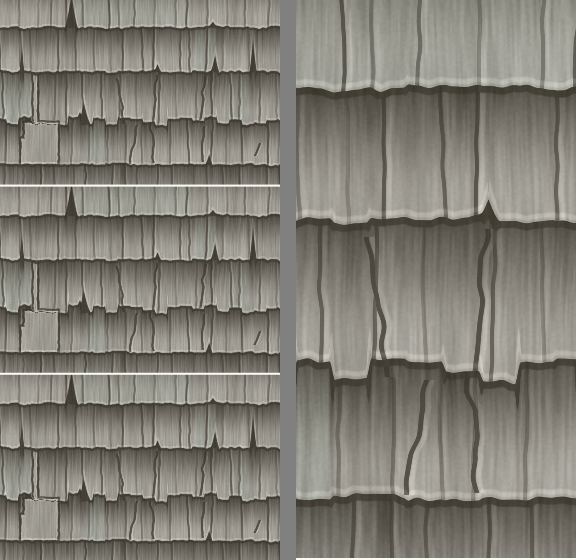
Left, the full canvas; right, a detail of the centre.
A Shadertoy shader for this texture:

```glsl
const vec2 GRID = vec2(384.0, 768.0);   // design units across the canvas
const float PERIOD = 258.0;             // height of one repeat
const float FIRST_RULE = 254.5;         // first white rule, from the top
const float RULE_HALF = 1.4;
const float SHINGLE_WIDTH = 24.0;
const float SEAM_HALF = 0.7;
const float SHADOW_DEPTH = 3.0;
const vec3 DARK_WOOD = vec3(0.31, 0.29, 0.25);
const vec3 LIGHT_WOOD = vec3(0.71, 0.70, 0.67);
const vec3 GAP_COLOR = vec3(0.26, 0.24, 0.20);
const vec3 PALE_WOOD = vec3(0.64, 0.67, 0.63);
const vec3 RULE_COLOR = vec3(0.98, 0.98, 0.96);

// Course edges, measured down from a rule
const float EDGE[6] = float[6](-28.5, 41.5, 102.5, 170.5, 229.5, 299.5);
// Broken notches: x, edge index, height, half width
const vec4 NOTCH[8] = vec4[8](
    vec4(98, 1, 42, 9), vec4(30, 2, 27, 3), vec4(295, 2, 19, 6), vec4(347, 2, 38, 5),
    vec4(216, 2, 9, 5), vec4(115, 3, 28, 9), vec4(287, 4, 13, 5), vec4(292, 1, 7, 8));
// Cracks: x, top, bottom, sideways drift
const vec4 CRACK[7] = vec4[7](
    vec4(162, 110, 174, 7), vec4(281, 108, 168, -7), vec4(215, 106, 172, -6),
    vec4(188, 175, 228, -10), vec4(207, 174, 227, 4), vec4(281, 176, 225, -4),
    vec4(357, 200, 218, -6));
// Weathered patches: course, left, right, strength
const vec4 PATCH[6] = vec4[6](
    vec4(1, 105, 262, 0.35), vec4(2, 268, 296, 0.5), vec4(3, 0, 45, 0.55),
    vec4(3, 314, 340, 0.4), vec4(4, 118, 143, 0.5), vec4(5, 105, 165, 0.3));

float hash(vec2 p) {
    vec3 q = fract(vec3(p.xyx) * 0.1031);
    q += dot(q, q.yzx + 33.33);
    return fract((q.x + q.y) * q.z);
}

float noise(vec2 p) {
    vec2 i = floor(p), f = fract(p);
    f = f * f * (3.0 - 2.0 * f);
    return mix(mix(hash(i), hash(i + vec2(1, 0)), f.x),
               mix(hash(i + vec2(0, 1)), hash(i + 1.0), f.x), f.y);
}

float notchHeight(float x, int k) {
    float h = 0.0;
    for (int i = 0; i < 8; i++) {
        vec4 n = NOTCH[i];
        float rise = pow(max(0.0, 1.0 - abs(x - n.x) / n.w), 1.5);
        if (int(n.y) == k) h = max(h, n.z * rise);
    }
    return h;
}

// Ragged lower edge of a course, with abrupt steps between shingles
float plainLip(float x, int k) {
    float row = float(k) * 17.0, s = x / 17.0, i = floor(s);
    float steps = mix(hash(vec2(i, row)), hash(vec2(i + 1.0, row)),
                      smoothstep(0.42, 0.58, fract(s)));
    return EDGE[k] + (k == 3 ? 12.0 : 3.0) * (steps - 0.5)
         + 2.6 * (noise(vec2(x * 0.18, row)) - 0.5);
}

float lip(float x, int k) { return plainLip(x, k) - notchHeight(x, k); }

float lipDistance(vec2 p, int k) {
    float slope = lip(p.x + 0.5, k) - lip(p.x - 0.5, k);
    return (p.y - lip(p.x, k)) / sqrt(1.0 + slope * slope);
}

float box(vec2 p, vec2 center, vec2 halfSize) {
    vec2 d = abs(p - center) - halfSize;
    return length(max(d, 0.0)) + min(max(d.x, d.y), 0.0);
}

float woodGrain(vec2 p, float seed) {
    float bend = 3.0 * noise(p * vec2(0.03, 0.02) + seed);
    float x = p.x + bend;
    return 0.5 * noise(vec2(x * 0.55, p.y * 0.025 + seed))
         + 0.35 * noise(vec2(x * 0.95, p.y * 0.07 + seed + 40.0))
         + 0.15 * noise(p * 0.9 + seed) - 0.5;
}

void mainImage(out vec4 fragColor, in vec2 fragCoord) {
    vec2 uv = fragCoord / iResolution.xy;
    vec2 p = vec2(uv.x, 1.0 - uv.y) * GRID;
    p.y = mod(p.y - FIRST_RULE, PERIOD);
    float px = GRID.y / iResolution.y;

    // Upper courses overlap lower ones
    int k = 1;
    for (int i = 1; i < 5; i++) if (p.y > lip(p.x, i)) k = i + 1;
    float below = lipDistance(p, k - 1), above = -lipDistance(p, k);
    float v = clamp((p.y - EDGE[k - 1]) / (EDGE[k] - EDGE[k - 1]), 0.0, 1.0);

    // Vertical seams and shingle identity
    float row = float(k), cell = floor(p.x / SHINGLE_WIDTH), id = cell - 2.0;
    float seam = 0.0, glint = 0.0;
    for (float j = -1.0; j <= 2.0; j++) {
        vec2 key = vec2(cell + j + 9.0, row * 13.0);
        float x = (cell + j + 0.7 * (hash(key) - 0.5)) * SHINGLE_WIDTH
                + 5.0 * (hash(key + 50.0) - 0.5) * (v - 0.5)
                + 1.5 * noise(vec2(p.y * 0.09, key.x));
        float d = p.x - x, strength = mix(0.35, 1.0, hash(key + 90.0));
        if (d > 0.0) id = cell + j;
        seam = max(seam, strength * (1.0 - smoothstep(SEAM_HALF, SEAM_HALF + px, abs(d))));
        glint = max(glint, strength * (1.0 - smoothstep(0.5, 1.8, abs(d - 2.4))));
    }
    for (int i = 0; i < 7; i++) {
        vec4 c = CRACK[i];
        float s = (p.y - c.y) / (c.z - c.y);
        float d = p.x - c.x - c.w * s - 4.0 * (noise(vec2(p.y * 0.1, c.x)) - 0.5);
        float span = step(0.0, s) * step(s, 1.0);
        seam = max(seam, span * (1.0 - smoothstep(0.9, 0.9 + px, abs(d))));
        glint = max(glint, span * (1.0 - smoothstep(0.5, 1.8, abs(d - 2.6))));
    }

    // Wood tone: shaded under each overlap, lighter toward the lip
    float grain = woodGrain(p, row * 11.0);
    float tone = mix(0.16, 0.80, smoothstep(-0.05, 0.85, v)) + 0.42 * grain
               + 0.14 * (hash(vec2(id + 9.0, row * 7.0)) - 0.5);
    vec3 color = mix(DARK_WOOD, LIGHT_WOOD, tone);
    for (int i = 0; i < 6; i++) {
        vec4 w = PATCH[i];
        float mask = smoothstep(w.y - 1.0, w.y + 1.0, p.x) * smoothstep(w.z + 1.0, w.z - 1.0, p.x);
        if (int(w.x) == k) color = mix(color, PALE_WOOD + 0.2 * grain, w.w * mask * (0.4 + 0.6 * v));
    }
    color += 0.08 * glint;
    color = mix(color, GAP_COLOR, 0.8 * seam);

    // Raised replacement board with a narrow tongue
    float board = min(box(p, vec2(56.5, 200.0), vec2(23.5, 29.0)),
                  min(box(p, vec2(48.5, 138.0), vec2(3.0, 34.0)),
                      box(p, vec2(32.0, 211.0), vec2(3.5, 18.0))));
    board += 1.6 * (noise(p * 0.2) - 0.5);
    if (k < 5) {
        vec3 boardColor = mix(DARK_WOOD, LIGHT_WOOD, 0.74 + 0.4 * grain);
        boardColor += 0.07 * (1.0 - smoothstep(0.5, 1.5, abs(board + 2.0)));
        color = mix(color, GAP_COLOR, 0.85 * (1.0 - smoothstep(1.5, 3.0, board)));
        color = mix(color, boardColor, 1.0 - smoothstep(-px, 0.0, board));
    }

    // Lip highlight, cast shadow and open notches
    float onBoard = k == 4 ? smoothstep(1.0, -1.0, board) : 0.0;
    color += 0.08 * (1.0 - smoothstep(0.5, 1.8, abs(above - 2.6)));
    color *= 1.0 - 0.22 * exp(-max(below, 0.0) / 6.0) * (1.0 - onBoard);
    float shadow = 1.0 - smoothstep(SHADOW_DEPTH - px, SHADOW_DEPTH + 0.5, below);
    shadow = max(shadow, smoothstep(1.0, -1.0, p.y - plainLip(p.x, k - 1)));
    shadow = max(shadow * (1.0 - onBoard), 1.0 - smoothstep(0.0, px, above));
    color = mix(color, GAP_COLOR + 0.08 * grain, 0.9 * shadow);

    // White rule between repeats
    float rule = min(p.y, PERIOD - p.y);
    color = mix(color, RULE_COLOR, 1.0 - smoothstep(RULE_HALF - 0.5 * px, RULE_HALF + 0.5 * px, rule));
    fragColor = vec4(clamp(color, 0.0, 1.0), 1.0);
}
```
